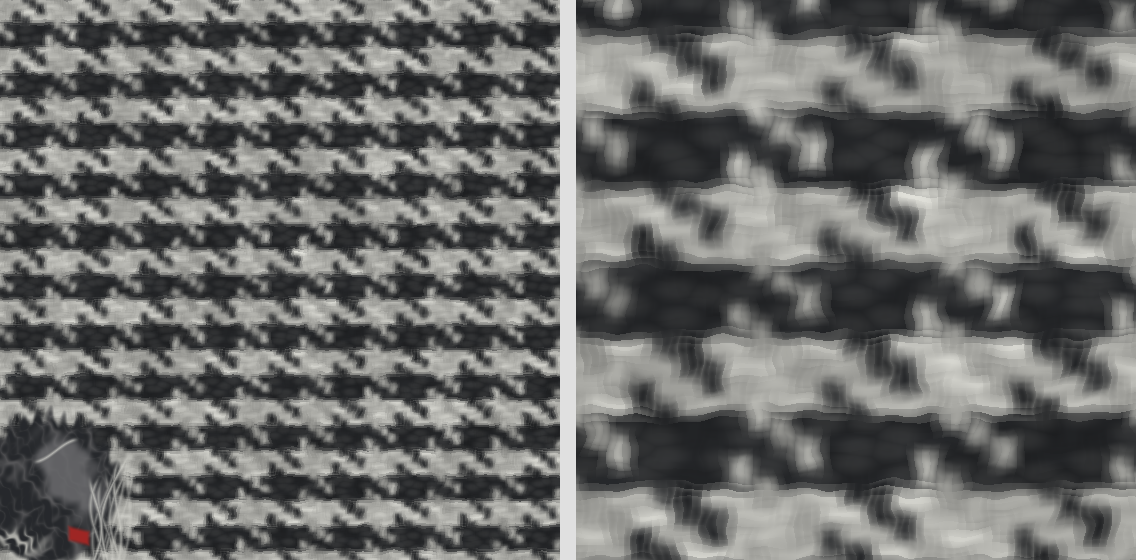
Left, the full canvas; right, a detail of the centre.
Reproduce this texture procedurally as a three.js fragment shader.

```glsl
varying vec2 vUv;

const vec2 REPEATS = vec2(8.78, 11.13);
const vec2 PHASE = vec2(0.29, 0.32);
const float THREADS = 8.0;                  // threads per repeat, half of them light
const vec2 WARP_HALF = vec2(0.54, 0.98);    // half size of a raised warp float
const float SOFT = 0.22;                    // edge softness in threads
const vec2 BLUR = vec2(0.34, 0.38);         // sample spacing in threads
const float WOBBLE = 0.22;
const vec3 LIGHT = vec3(0.80, 0.80, 0.775);
const vec3 DARK = vec3(0.125, 0.132, 0.143);
const vec3 FUZZ = vec3(0.46, 0.46, 0.45);
const vec3 LINING = vec3(0.42, 0.42, 0.43);
const vec3 RED = vec3(0.62, 0.15, 0.14);
const vec2 TEAR_CENTER = vec2(0.085, 0.125);
const vec2 TEAR_RADIUS = vec2(0.125, 0.130);
const int STRANDS = 11;

float hash(vec2 p) {
  return fract(sin(dot(p, vec2(127.1, 311.7))) * 4375.85);
}

// Distance to the nearest scattered point
float cellular(vec2 p) {
  vec2 cell = floor(p);
  float nearest = 2.0;
  for (int y = -1; y <= 1; y++) {
    for (int x = -1; x <= 1; x++) {
      vec2 c = cell + vec2(float(x), float(y));
      vec2 point = c + vec2(hash(c), hash(c + 37.0));
      nearest = min(nearest, length(point - p));
    }
  }
  return nearest;
}

float waves(vec2 p) {
  return (sin(p.x * 1.3 + 2.0 * sin(p.y * 0.7))
        + sin(p.y * 1.9 + 1.7 * sin(p.x * 0.8))
        + 0.5 * sin(p.x * 3.1 - p.y * 2.7)) / 2.5;
}

float boxDistance(vec2 p, vec2 halfSize) {
  vec2 d = abs(p) - halfSize;
  return length(max(d, 0.0)) + min(max(d.x, d.y), 0.0);
}

float cover(float d, float soft) {
  return 1.0 - smoothstep(-soft, soft, d);
}

float lightStripe(float thread) {
  return 1.0 - step(THREADS * 0.5, mod(thread, THREADS));
}

// Two-over, two-under twill with striped warp and weft
vec3 twill(vec2 p) {
  vec2 id = floor(p);
  vec2 f = fract(p) - 0.5;
  float warpAlong = mod(p.y + id.x, 4.0) - 1.0;
  float weftAlong = mod(p.x + id.y, 4.0) - 3.0;
  float warpFloat = floor((p.y + id.x) / 4.0);
  float weftFloat = floor((p.x + id.y) / 4.0);

  vec3 weft = mix(DARK, LIGHT, lightStripe(id.y));
  weft *= 0.91 + 0.16 * cos(6.2832 * f.y) + 0.05 * cos(1.5708 * weftAlong);
  weft *= 0.88 + 0.22 * hash(vec2(id.y, weftFloat));

  vec3 warp = mix(DARK, LIGHT * 0.93, lightStripe(id.x));
  warp *= 0.92 + 0.13 * cos(6.2832 * f.x);
  warp *= 0.82 + 0.26 * hash(vec2(warpFloat, id.x + 50.0));

  vec2 size = WARP_HALF - vec2(0.12, 0.34) * hash(vec2(id.x, warpFloat + 20.0));
  return mix(weft, warp, cover(boxDistance(vec2(f.x, warpAlong), size), SOFT));
}

// Soft cloth: averaged twill, stray fibres and uneven dye
vec3 cloth(vec2 uv) {
  vec2 p = (uv * REPEATS + PHASE) * THREADS;
  vec2 q = p + WOBBLE * vec2(waves(p.yx * 0.6), waves(p * 0.6 + 9.0));
  q += 0.12 * vec2(waves(p * 1.7), waves(p.yx * 1.9 + 4.0));
  vec3 color = vec3(0.0);
  for (int y = -1; y <= 1; y++) {
    for (int x = -1; x <= 1; x++) {
      vec2 k = vec2(float(x), float(y));
      vec2 weight = 0.5 - 0.25 * abs(k);
      color += weight.x * weight.y * twill(q + k * BLUR);
    }
  }
  float fibre = cellular(p * vec2(0.55, 0.8));
  color = mix(color, FUZZ, 0.05 + 0.17 * cover(fibre - 0.42, 0.3));
  return color * (1.0 + 0.06 * waves(uv * 14.0));
}

// Lining, loose yarn and red scrap inside the tear
vec3 tearInside(vec2 uv) {
  vec2 slant = vec2(uv.x + uv.y * 0.5, uv.y - uv.x * 0.4);
  float yarn = cellular(slant * vec2(48.0, 22.0) + 0.5 * waves(uv * 70.0));
  vec3 color = mix(DARK * 1.2, LINING * 0.8, smoothstep(0.25, 1.0, yarn));
  vec2 patchPos = uv - vec2(0.125, 0.150);
  patchPos.x += patchPos.y * 0.4;
  float patchEdge = length(patchPos / vec2(0.05, 0.08));
  color = mix(color, LINING, 0.85 * cover(patchEdge - 0.9 + 0.25 * waves(uv * 50.0), 0.3));
  float pale = cover(length((uv - vec2(0.03, 0.03)) / vec2(0.06, 0.03)) - 0.8, 0.4);
  color = mix(color, LIGHT * 0.85, pale * smoothstep(0.2, 0.7, yarn));
  vec2 scrap = uv - vec2(0.141, 0.043);
  scrap.y += scrap.x * 0.25;
  return mix(color, RED, cover(boxDistance(scrap, vec2(0.018, 0.012)), 0.005));
}

// Frayed ends curling over the right and upper edges
float frayed(vec2 uv) {
  float strands = 0.0;
  for (int i = 0; i < STRANDS; i++) {
    float k = float(i);
    float r = hash(vec2(k, 3.0));
    float top = 0.13 + 0.065 * r;
    float t = uv.y / top;
    float x = 0.168 + 0.005 * k + 0.013 * sin(t * 4.0 + k * 1.9) + 0.03 * r * t * t * t;
    float line = cover(abs(uv.x - x) - 0.002, 0.004) * cover(uv.y - top, 0.015);
    strands = max(strands, line * (0.45 + 0.45 * hash(vec2(k, 8.0))));
  }
  float curl = 0.195 + 0.02 * sin((uv.x - 0.10) * 38.0);
  float loose = cover(abs(uv.y - curl) - 0.002, 0.004);
  return max(strands, loose * cover(abs(uv.x - 0.10) - 0.035, 0.008) * 0.85);
}

void main() {
  vec3 color = cloth(vUv);
  float rim = length((vUv - TEAR_CENTER) / TEAR_RADIUS) - 1.0;
  rim += 0.08 * waves(vUv * 60.0) + 0.06 * sin(vUv.x * 260.0) * smoothstep(0.12, 0.24, vUv.y);
  color = mix(color, tearInside(vUv), cover(rim, 0.08));
  color = mix(color, LIGHT * 1.02, frayed(vUv));
  gl_FragColor = vec4(color, 1.0);
}
```
